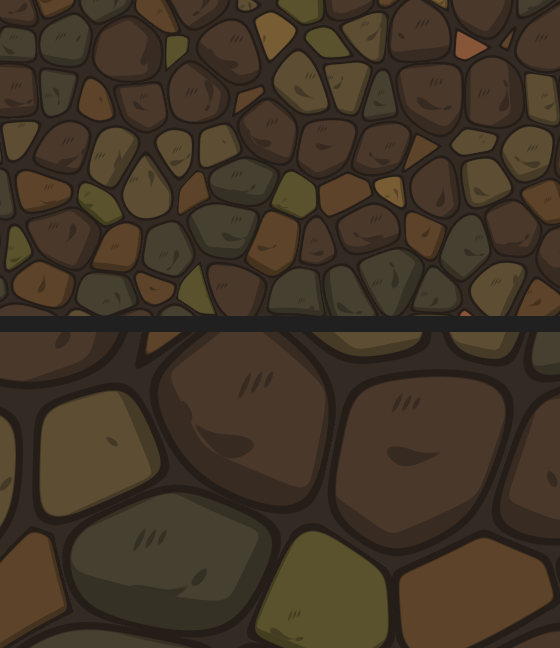
Top, the full canvas; bottom, a detail of the centre.
Write a Shadertoy shader that draws this texture.

```glsl
const float ROWS = 6.4;
const float MAX_WEIGHT = 0.62;
const vec3 OUTLINE = vec3(0.145, 0.115, 0.095);
const vec3 MORTAR = vec3(0.200, 0.165, 0.137);

// Brown, grey, khaki, rust, olive, ochre, terracotta: large stones to small
const vec3 STONES[7] = vec3[7](
    vec3(0.290, 0.220, 0.170), vec3(0.275, 0.252, 0.188),
    vec3(0.360, 0.302, 0.200), vec3(0.360, 0.262, 0.160),
    vec3(0.352, 0.320, 0.172), vec3(0.470, 0.360, 0.200),
    vec3(0.530, 0.335, 0.215));

vec3 hash3(vec2 cell, float seed) {
    vec3 q = fract(vec3(cell.xyx + seed * 17.3) * vec3(0.1031, 0.1030, 0.0973));
    q += dot(q, q.yxz + 33.33);
    return fract((q.xxy + q.yzz) * q.zyx);
}

// Site position in xy, weight in z; odd rows are staggered
vec3 stoneSite(vec2 cell) {
    vec3 h = hash3(cell, 1.0);
    vec2 stagger = vec2(0.5 * mod(cell.y, 2.0), 0.0);
    return vec3(cell + 0.5 + stagger + 0.66 * (h.xy - 0.5), MAX_WEIGHT * h.z);
}

// Distance to the straight border between two weighted sites
float borderDistance(vec2 p, vec3 a, vec3 b) {
    vec2 toA = p - a.xy, toB = p - b.xy;
    return (dot(toB, toB) - b.z - dot(toA, toA) + a.z) / (2.0 * distance(a.xy, b.xy));
}

vec2 nearestCell(vec2 p) {
    vec2 base = floor(p), best = base;
    float bestPower = 1e5;
    for (int y = -2; y <= 2; y++)
    for (int x = -2; x <= 2; x++) {
        vec2 cell = base + vec2(x, y);
        vec3 site = stoneSite(cell);
        vec2 offset = p - site.xy;
        float power = dot(offset, offset) - site.z;
        if (power < bestPower) { bestPower = power; best = cell; }
    }
    return best;
}

float stoneSize(vec2 cell, vec3 site) {
    float radius = 1.0;
    for (int y = -1; y <= 1; y++)
    for (int x = -2; x <= 2; x++) {
        if (x == 0 && y == 0) continue;
        radius = min(radius, borderDistance(site.xy, site, stoneSite(cell + vec2(x, y))));
    }
    return clamp(mix(radius, 0.16 + 0.5 * site.z, 0.4), 0.1, 0.55);
}

// Rounded outer distance in x, angular lit face in y
vec2 stoneShape(vec2 p, vec2 cell, vec3 site, float size, vec2 shade) {
    float roundness = 4.5 / size, sharpness = 14.0 / size;
    vec2 sum = vec2(0.0);
    for (int y = -2; y <= 2; y++)
    for (int x = -2; x <= 2; x++) {
        if (x == 0 && y == 0) continue;
        vec2 other = cell + vec2(x, y);
        vec3 next = stoneSite(other);
        float d = borderDistance(p, site, next);
        float facing = max(dot(normalize(next.xy - site.xy), shade), 0.0);
        float bevel = size * (0.1 + 0.38 * facing + 0.16 * hash3(cell * 3.0 + other, 2.0).x);
        sum += exp(-vec2(roundness * d, sharpness * (d - bevel)));
    }
    return -log(sum) / vec2(roundness, sharpness);
}

float ellipse(vec2 q, vec2 radii) {
    return (1.0 - length(q / radii)) * min(radii.x, radii.y);
}

// Crescent dent, its trailing spot and a row of chisel ticks
float stoneMarks(vec2 q, vec2 shade, vec3 h) {
    vec2 c = vec2(dot(q, shade), dot(q, vec2(-shade.y, shade.x)));
    if (h.z > 0.5) c.y = -c.y;
    c.x += 0.45 * c.y * c.y - 0.5;
    float thickness = 0.07 + 0.13 * smoothstep(-0.35, 0.35, c.y);
    float marks = h.x < 0.8 ? ellipse(c, vec2(thickness, 0.46)) : -1.0;
    if (h.y < 0.6) marks = max(marks, ellipse(c + vec2(0.0, 0.68), vec2(0.085, 0.13)));
    if (h.z < 0.75) {
        vec2 t = q + shade * 0.4 + 0.3 * (h.yx - 0.5);
        for (int i = -1; i <= 1; i++) {
            vec2 tick = t - vec2(0.17, 0.05 * h.x) * float(i);
            tick.x -= 0.45 * tick.y;
            marks = max(marks, ellipse(tick, vec2(0.042, 0.14 - 0.03 * float(i))));
        }
    }
    return marks;
}

float fill(float d, float pixel) {
    return clamp(d / pixel + 0.5, 0.0, 1.0);
}

void mainImage(out vec4 fragColor, in vec2 fragCoord) {
    float pixel = ROWS / iResolution.y;
    vec2 p = fragCoord * pixel + vec2(3.0, 7.0);
    p += 0.035 * sin(p.yx * vec2(2.7, 3.1) + vec2(0.4, 1.9));

    vec2 cell = nearestCell(p);
    vec3 site = stoneSite(cell);
    vec3 trait = hash3(cell, 5.0);
    float size = stoneSize(cell, site);
    float angle = -0.9 + 2.6 * (trait.x - 0.5);
    vec2 shade = vec2(cos(angle), sin(angle));

    vec2 shape = stoneShape(p, cell, site, size, shade);
    float body = shape.x - 0.08 * trait.y * trait.y;
    float face = min(shape.y, body - 0.03);
    float marks = min(size * stoneMarks((p - site.xy) / size, shade, hash3(cell, 9.0)), face);

    // Colour follows size, with some chance
    float tone = (0.36 - size) * 13.0 + trait.z * 3.4;
    vec3 light = STONES[int(clamp(tone, 0.0, 6.0))];
    vec3 dark = light * 0.76;

    vec3 color = mix(MORTAR, OUTLINE, fill(body + 0.022, pixel));
    color = mix(color, dark, fill(body - 0.024, pixel));
    color = mix(color, light, fill(face, pixel));
    color = mix(color, dark * 0.98, fill(marks, pixel));
    fragColor = vec4(color, 1.0);
}
```
